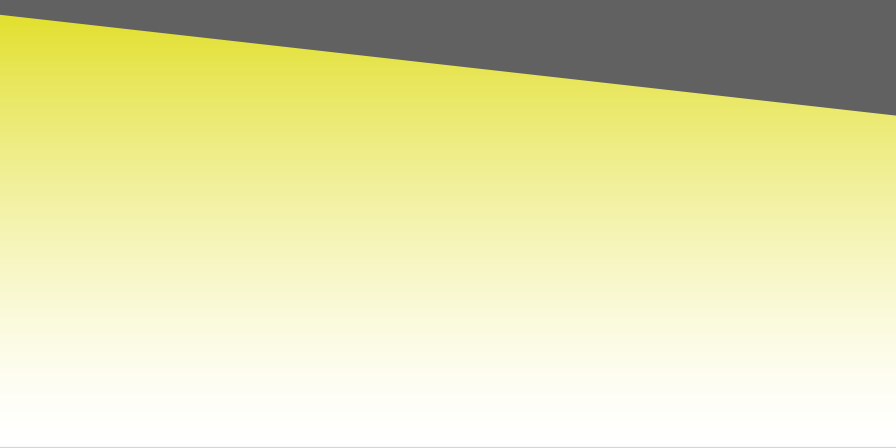
Reproduce this background procedurally as a WebGL 1 fragment shader.

```glsl
precision highp float;

uniform vec2 u_resolution;

const vec3 YELLOW = vec3(0.885, 0.875, 0.18);
const vec3 WHITE = vec3(1.0);
const vec3 SLATE = vec3(0.38);
const vec3 RULE_GRAY = vec3(0.84);

// Height of the slanted edge at horizontal position x
float slantHeight(float x, float leftHeight, float rightHeight) {
  return mix(leftHeight, rightHeight, x);
}

// Antialiased coverage of the area above an edge
float coverAbove(float y, float edge, float pixel) {
  return clamp((y - edge) / pixel + 0.5, 0.0, 1.0);
}

// Vertical fade that eases out toward the bottom colour
vec3 verticalFade(float y, float top, vec3 bottomColor, vec3 topColor, float easing) {
  float amount = pow(clamp(y / top, 0.0, 1.0), easing);
  return mix(bottomColor, topColor, amount);
}

void main() {
  vec2 uv = gl_FragCoord.xy / u_resolution;
  float pixel = 1.0 / u_resolution.y;

  // Yellow to white backdrop
  vec3 color = verticalFade(uv.y, 0.966, WHITE, YELLOW, 1.47);

  // Thin rule along the bottom
  color = mix(RULE_GRAY, color, coverAbove(uv.y, 0.0026, pixel));

  // Gray wedge above the slanted edge
  float edge = slantHeight(uv.x, 0.967, 0.742);
  color = mix(color, SLATE, coverAbove(uv.y, edge, pixel));

  gl_FragColor = vec4(color, 1.0);
}
```
